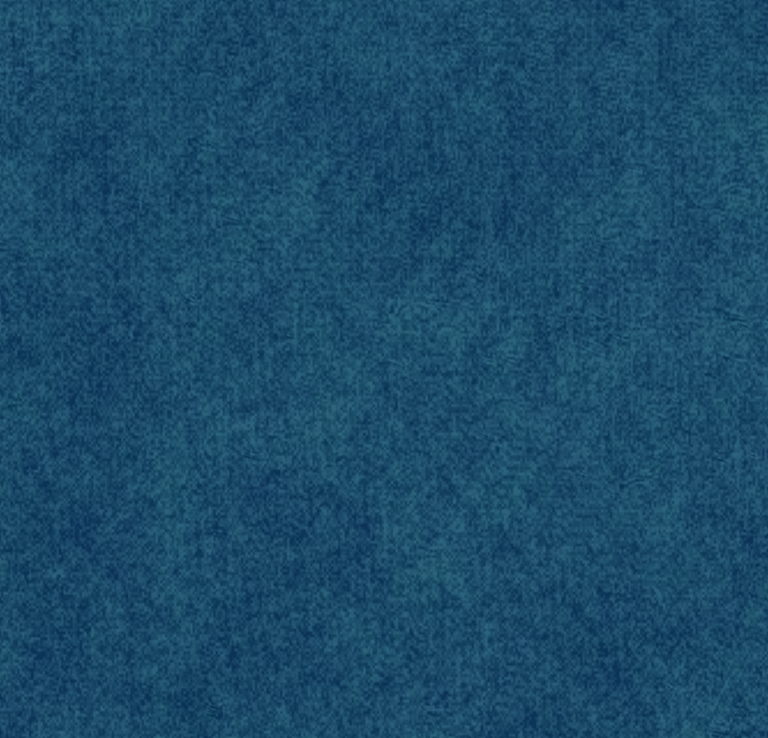
A Shadertoy shader for this texture:

```glsl
// Mottled blue sheet with a fine, slightly upright grain.
// Layered value noise gives cloudy patches and fibres; a warped height
// field, lit from one side, adds sparse crinkles.

float hash(vec2 cell) {
    return fract(sin(dot(cell, vec2(127.1, 311.7))) * 43758.5453);
}

float noise(vec2 p) {
    vec2 cell = floor(p);
    vec2 f = fract(p);
    f = f * f * (3.0 - 2.0 * f);
    float low = mix(hash(cell), hash(cell + vec2(1.0, 0.0)), f.x);
    float high = mix(hash(cell + vec2(0.0, 1.0)), hash(cell + vec2(1.0, 1.0)), f.x);
    return mix(low, high, f.y);
}

// Fractal noise centred on zero
float clouds(vec2 p) {
    float sum = 0.0;
    float weight = 0.5;
    for (int i = 0; i < 5; i++) {
        sum += weight * (noise(p) - 0.5);
        p = mat2(1.6, 1.2, -1.2, 1.6) * p + 17.3;
        weight *= 0.5;
    }
    return sum;
}

// Folded surface with short, broken creases
float creaseHeight(vec2 p) {
    vec2 warp = vec2(noise(p * 38.0), noise(p * 38.0 + 51.0)) - 0.5;
    vec2 q = p + 0.035 * warp;
    q.y += 0.45 * q.x;
    float fold = 1.0 - abs(2.0 * noise(q * vec2(48.0, 85.0)) - 1.0);
    return 0.8 * fold + 0.7 * noise(q * vec2(105.0, 170.0) + 9.0);
}

void mainImage(out vec4 fragColor, in vec2 fragCoord) {
    vec2 uv = fragCoord / iResolution.y;

    // Faint cloudy patches, broken into small upright flecks
    float patches = clouds(uv * vec2(8.5, 7.0) + 3.0);
    float flecks = clouds(uv * vec2(50.0, 36.0) + 40.0);
    float streaks = noise(uv * vec2(90.0, 22.0) + 80.0) - 0.5;
    float tone = 2.3 * patches + 3.0 * flecks + 0.4 * streaks;

    // Fine grain at two sizes
    tone += 3.9 * (noise(uv * vec2(320.0, 260.0)) - 0.5);
    tone += 2.0 * (noise(uv * vec2(190.0, 150.0) + 200.0) - 0.5);

    // Crinkles lit from the upper left, strongest in scattered areas
    float relief = creaseHeight(uv) - creaseHeight(uv + vec2(-0.0025, 0.0035));
    float worn = smoothstep(0.0, 0.25, clouds(uv * 11.0 + 120.0) + 0.4 * patches);
    tone += relief * (0.5 + 2.0 * worn);
    tone = clamp(tone, -2.6, 2.6);

    // Blue base, lighter and darker by tone, drifting towards teal
    vec3 color = vec3(0.106, 0.296, 0.411) + tone * vec3(0.027, 0.034, 0.030);
    float teal = 2.0 * patches + 2.5 * flecks + 2.0 * clouds(uv * 18.0 + 300.0);
    color += teal * vec3(-0.004, 0.007, -0.006);

    fragColor = vec4(color, 1.0);
}
```
